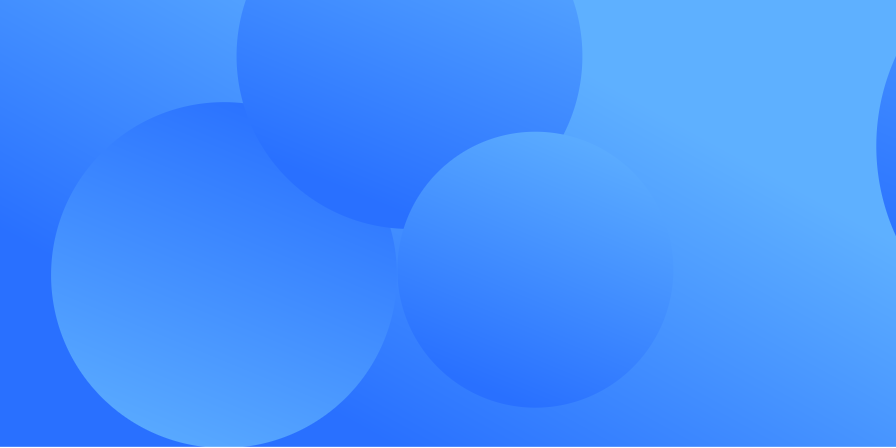
A Shadertoy shader for this background:

```glsl
const vec3 DEEP_BLUE = vec3(0.16, 0.44, 1.0);
const vec3 SKY_BLUE = vec3(0.37, 0.69, 1.0);
const vec3 PALE_LINE = vec3(1.0);
const vec2 UPWARD = vec2(0.38, 0.925);

vec3 blueRamp(float t) {
    return mix(DEEP_BLUE, SKY_BLUE, clamp(t, 0.0, 1.0));
}

// Antialiased inside of a signed distance
float inside(float edge, float pixel) {
    return clamp(0.5 - edge / pixel, 0.0, 1.0);
}

// Disc shaded from deep to sky blue along the light direction
vec3 paintDisc(vec3 base, vec2 p, vec2 center, float radius, vec2 lightDir,
               float midShade, float contrast, float pixel) {
    vec2 offset = p - center;
    float shade = midShade + contrast * dot(offset, lightDir) / radius;
    return mix(base, blueRamp(shade), inside(length(offset) - radius, pixel));
}

void mainImage(out vec4 fragColor, in vec2 fragCoord) {
    // Canvas height is one unit
    float pixel = 1.0 / iResolution.y;
    vec2 p = fragCoord * pixel;

    // Diagonal backdrop
    vec3 color = blueRamp((dot(p, vec2(0.55, 1.0)) - 0.49) / 1.07);

    // Discs from back to front
    color = paintDisc(color, p, vec2(2.438, 0.674), 0.482, UPWARD, 0.40, 0.46, pixel);
    color = paintDisc(color, p, vec2(0.500, 0.386), 0.386, -UPWARD, 0.45, 0.43, pixel);
    color = paintDisc(color, p, vec2(0.914, 0.875), 0.386, UPWARD, 0.41, 0.48, pixel);
    color = paintDisc(color, p, vec2(1.195, 0.398), 0.308, UPWARD, 0.45, 0.48, pixel);

    // Pale line along the bottom
    color = mix(color, PALE_LINE, inside(p.y - 0.0026, pixel));

    fragColor = vec4(color, 1.0);
}
```
